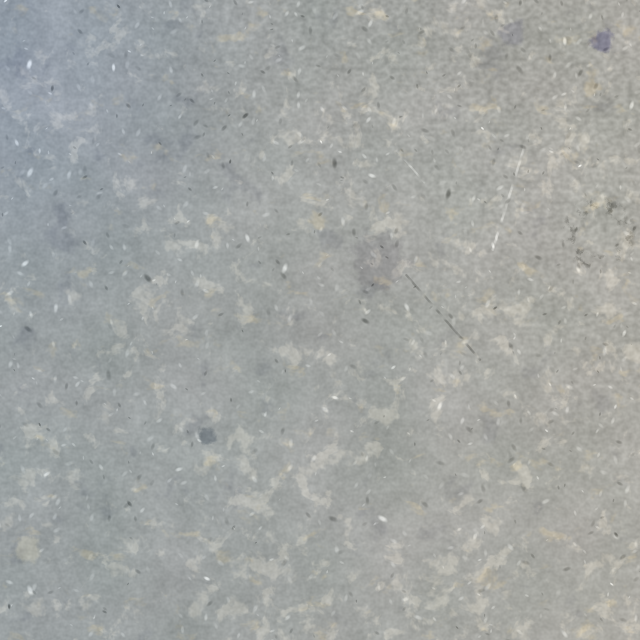
Reproduce this texture procedurally as a Shadertoy shader.

```glsl
vec2 hash2(vec2 p) {
    vec3 q = fract(p.xyx * vec3(0.1031, 0.1030, 0.0973));
    q += dot(q, q.yzx + 33.33);
    return fract((q.xx + q.yz) * q.zy);
}

float gradientNoise(vec2 p) {
    vec2 cell = floor(p), f = fract(p);
    vec2 u = f * f * f * (f * (f * 6.0 - 15.0) + 10.0);
    vec4 corner;
    for (int i = 0; i < 4; i++) {
        vec2 offset = vec2(i & 1, i >> 1);
        float angle = 6.2832 * hash2(cell + offset + 57.0).x;
        corner[i] = dot(vec2(cos(angle), sin(angle)), f - offset);
    }
    return mix(mix(corner.x, corner.y, u.x), mix(corner.z, corner.w, u.x), u.y);
}

float fbm(vec2 p) {
    float sum = 0.0, amplitude = 0.65;
    for (int i = 0; i < 4; i++) {
        sum += amplitude * gradientNoise(p);
        p = mat2(1.6, 1.2, -1.2, 1.6) * p + 17.3;
        amplitude *= 0.55;
    }
    return sum;
}

// Small elongated flecks, one candidate per grid cell
float flecks(vec2 p, float cells, float share, float radius, float seed) {
    vec2 home = floor(p * cells);
    float mask = 0.0;
    for (int y = -1; y <= 1; y++)
    for (int x = -1; x <= 1; x++) {
        vec2 id = home + vec2(x, y);
        vec2 place = hash2(id + seed), kind = hash2(id + seed + 91.0);
        vec2 d = p - (id + place) / cells;
        float angle = 1.57 + 2.6 * (kind.y - 0.5);
        vec2 axis = vec2(cos(angle), sin(angle));
        d = vec2(dot(d, axis) * 0.5, dot(d, vec2(-axis.y, axis.x)));
        float size = radius * (0.5 + place.x);
        float fleck = 1.0 - smoothstep(size * 0.3, size * 1.5, length(d));
        mask = max(mask, fleck * step(kind.x, share) * (0.4 + 0.6 * place.y));
    }
    return mask;
}

float scratch(vec2 p, vec2 a, vec2 b, float width) {
    vec2 along = b - a;
    float t = clamp(dot(p - a, along) / dot(along, along), 0.0, 1.0);
    float worn = smoothstep(-0.25, 0.2, gradientNoise(p * 55.0));
    return worn * (1.0 - smoothstep(width * 0.3, width * 1.6, length(p - a - t * along)));
}

float spot(vec2 p, vec2 center, float radius) {
    float edge = length(p - center) + radius * 0.8 * fbm(p * 50.0);
    return 1.0 - smoothstep(radius * 0.6, radius * 1.25, edge);
}

void mainImage(out vec4 fragColor, in vec2 fragCoord) {
    vec2 p = fragCoord / iResolution.xy;
    vec2 warped = p + 0.012 * vec2(gradientNoise(p * 22.0), gradientNoise(p * 22.0 + 40.0));

    // Cool left side, warm right side, bluish upper left corner
    float warmth = smoothstep(-0.1, 1.15, p.x + 0.12 * fbm(p * 3.0));
    vec3 color = mix(vec3(0.595, 0.622, 0.628), vec3(0.672, 0.666, 0.638), warmth);
    color += vec3(-0.025, -0.012, 0.028) * (1.0 - smoothstep(0.0, 0.5, length(p - vec2(0.0, 0.9))));

    // Broad clouds and soft mottling
    color += 0.045 * fbm(p * 5.0 + 3.0);
    color += vec3(0.028, 0.018, 0.022) * gradientNoise(p * 9.0 + 70.0);
    color += 0.06 * fbm(warped * 26.0 + 11.0);

    // Pale worn patches gathered in clusters, denser toward the bottom
    float cluster = fbm(p * 6.0 + 31.0) + 0.12 * (0.5 - p.y);
    float patches = smoothstep(0.12, 0.42, fbm(warped * 30.0 + 5.0) + 0.5 * cluster);
    color += vec3(0.085, 0.075, 0.06) * patches;
    float ochre = smoothstep(0.22, 0.5, fbm(warped * vec2(19.0, 27.0) + 83.0));
    color += vec3(0.065, 0.042, 0.0) * ochre;

    // Dark stains
    float stains = smoothstep(0.2, 0.5, fbm(warped * 15.0 + 55.0) - 0.3 * cluster);
    color -= vec3(0.055, 0.055, 0.045) * stains;
    color -= vec3(0.05, 0.055, 0.045) * spot(p, vec2(0.59, 0.59), 0.045);
    color -= vec3(0.14, 0.13, 0.11) * spot(p, vec2(0.324, 0.32), 0.013);
    color -= vec3(0.14, 0.14, 0.06) * spot(p, vec2(0.94, 0.936), 0.017);
    color -= vec3(0.06, 0.06, 0.03) * spot(p, vec2(0.8, 0.948), 0.02);
    color += vec3(0.09, 0.075, 0.04) * spot(p, vec2(0.043, 0.142), 0.021);
    float ring = 1.0 - smoothstep(0.004, 0.018, abs(length(p - vec2(0.935, 0.635)) - 0.045));
    color -= 0.16 * ring * smoothstep(0.0, 0.35, fbm(p * 55.0));

    // Fine grain, rougher in the upper right
    float rough = smoothstep(0.9, 1.7, p.x + p.y);
    color += (0.04 + 0.05 * rough) * gradientNoise(p * vec2(100.0, 125.0));
    color += 0.03 * gradientNoise(p * 210.0 + 9.0);

    // Bright and dark flecks
    color += 0.12 * flecks(p, 55.0, 0.17, 0.0021, 7.0);
    color += 0.27 * flecks(p, 20.0, 0.12, 0.0025, 23.0);
    color -= 0.13 * flecks(p, 45.0, 0.11 + 0.16 * rough, 0.0021, 47.0);
    color -= 0.24 * flecks(p, 17.0, 0.09, 0.0026, 63.0);

    // Scratches
    color += 0.12 * scratch(p, vec2(0.83, 0.805), vec2(0.77, 0.61), 0.002);
    color += 0.11 * scratch(p, vec2(0.62, 0.765), vec2(0.663, 0.715), 0.0016);
    color -= 0.13 * scratch(p, vec2(0.635, 0.57), vec2(0.75, 0.438), 0.0018);

    fragColor = vec4(clamp(color, 0.0, 1.0), 1.0);
}
```
